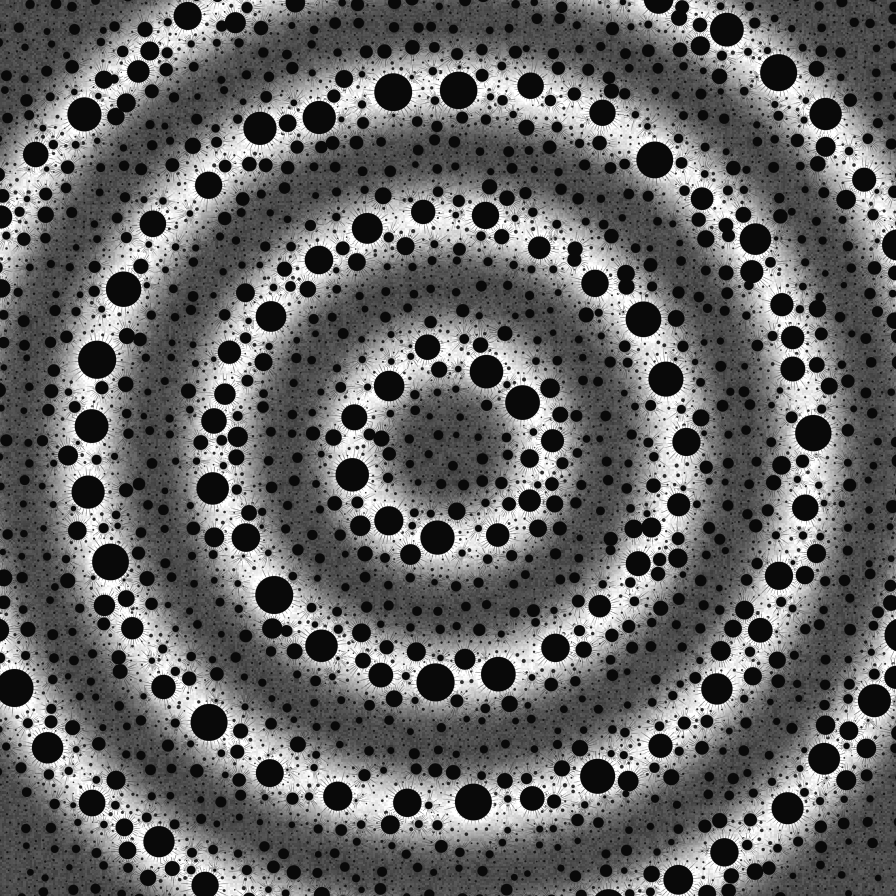
Reproduce this pattern procedurally as a Shadertoy shader.

```glsl
const float TAU = 6.2831853;
const float FIRST_RING = 0.106;
const float RING_GAP = 0.149;
const float LAST_TROUGH = 0.627;
const vec4 DOTS_PER_RING = vec4(11.0, 23.0, 33.0, 45.0);
const float RING_TURN = 0.02;

float hash(vec2 p) {
    return fract(sin(dot(p, vec2(127.1, 311.7))) * 43758.5453);
}

// Brightness of the concentric bands, 0 in troughs and 1 on crests
float bands(float radius) {
    float r = clamp(radius, 0.035, LAST_TROUGH);
    return 0.5 + 0.5 * cos(TAU * (r - FIRST_RING) / RING_GAP);
}

// A dot is packed as: signed distance, offset from its centre, seed
vec4 makeDot(vec2 p, vec2 centre, float size, float seed) {
    vec2 offset = p - centre;
    return vec4(length(offset) - size, offset, seed);
}

vec4 nearer(vec4 a, vec4 b) {
    return a.x < b.x ? a : b;
}

// Large dots along the crest closest to p, slightly shaken off an even spacing
vec4 ringDots(vec2 p, vec4 counts, float turn) {
    float ring = clamp(floor((length(p) - FIRST_RING) / RING_GAP + 0.5), 0.0, 3.0);
    float radius = FIRST_RING + ring * RING_GAP;
    float count = counts[int(ring)];
    float cell = floor((atan(p.y, p.x) - turn) / TAU * count + 0.5);
    vec4 best = vec4(1.0);
    for (int j = -1; j <= 1; j++) {
        float id = mod(cell + float(j) + count, count);
        vec2 key = vec2(id, ring + 3.0);
        float seed = hash(key);
        float angle = (id + 0.25 * (hash(key + 17.0) - 0.5)) / count * TAU + turn;
        float shift = 0.024 * (hash(key + 41.0) - 0.5);
        vec2 centre = (radius + shift) * vec2(cos(angle), sin(angle));
        best = nearer(best, makeDot(p, centre, mix(0.0125, 0.0215, seed), seed));
    }
    return best;
}

// Jittered grid of dots that grow on crests and shrink to fit beside large dots
vec4 scatterDots(vec2 p, float pitch, float small, float large) {
    vec2 cell = floor(p / pitch);
    vec4 best = vec4(1.0);
    for (int y = -1; y <= 1; y++) {
        for (int x = -1; x <= 1; x++) {
            vec2 id = cell + vec2(x, y);
            float seed = hash(id);
            vec2 jitter = vec2(hash(id + 23.0), hash(id + 59.0)) - 0.5;
            vec2 centre = (id + 0.5 + 0.6 * jitter) * pitch;
            float crest = bands(length(centre));
            float size = mix(small * (0.7 + 0.5 * seed), large, crest * seed * seed);
            float room = ringDots(centre, DOTS_PER_RING, RING_TURN).x;
            size = min(size, room - 0.003);
            if (size > 0.0006) best = nearer(best, makeDot(p, centre, size, seed));
        }
    }
    return best;
}

// Fine dark filaments radiating from the rim of a dot
float filaments(vec4 spot, float count, float pixel) {
    float turn = atan(spot.z, spot.y) / TAU * count;
    float strand = hash(vec2(floor(turn), spot.w * 91.0));
    float across = abs(fract(turn) - 0.5) * TAU / count * length(spot.yz);
    float reach = 0.003 + 0.02 * strand * strand;
    float line = 1.0 - smoothstep(0.0, max(0.0009, pixel), across);
    return line * (1.0 - smoothstep(0.0, reach, spot.x));
}

float cover(float d, float pixel) {
    return 1.0 - smoothstep(-0.7 * pixel, 0.7 * pixel, d);
}

void mainImage(out vec4 fragColor, in vec2 fragCoord) {
    float scale = min(iResolution.x, iResolution.y);
    vec2 p = (fragCoord - 0.5 * iResolution.xy) / scale;
    float pixel = 1.0 / scale;

    vec4 big = ringDots(p, DOTS_PER_RING, RING_TURN);
    vec4 medium = scatterDots(p, 0.027, 0.0051, 0.0135);
    vec4 tiny = scatterDots(p + 0.003, 0.0105, 0.0011, 0.0024);
    vec4 spot = nearer(big, medium);

    // Banded ground with grain
    float crest = bands(length(p));
    float tone = mix(0.305, 0.91, pow(crest, 1.4));
    tone += 0.11 * (hash(floor(p * 420.0)) - 0.5);

    // Pale halos and filaments around the dots
    float outside = max(spot.x, 0.0);
    tone += 0.25 * crest * exp(-outside / 0.005);
    tone -= 0.42 * crest * filaments(spot, 36.0, pixel);
    tone -= 0.05 * (1.0 - crest) * exp(-outside / 0.004);

    // Black dots, tiny ones kept clear of larger rims
    float speck = cover(tiny.x, pixel) * smoothstep(0.001, 0.004, spot.x);
    float ink = max(cover(spot.x, pixel), 0.85 * speck);
    tone = mix(clamp(tone, 0.0, 1.0), 0.035, ink);

    fragColor = vec4(vec3(tone), 1.0);
}
```
